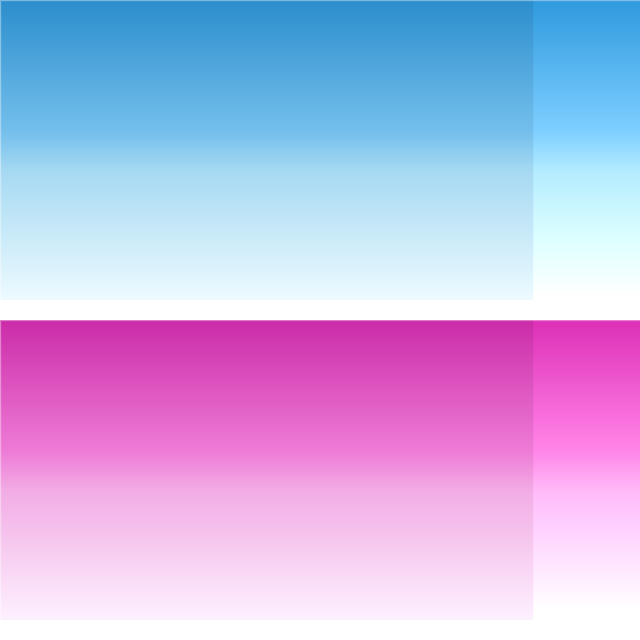
This background is drawn by a WebGL 1 fragment shader. Its source:

```glsl
precision highp float;
// Two stacked glossy gradient bars, blue over magenta, with a brighter right column.

uniform vec2 u_resolution;

const float BAR_PERIOD = 0.5;       // height of one bar plus its white gap
const float BAR_HEIGHT = 0.46875;   // gradient part of a bar
const float COLUMN_X = 0.8333;      // start of the brighter column
const float COLUMN_GAIN = 1.085;
const float RIM_WIDTH = 0.0018;     // pale line on the top and left edges
const float RIM_STRENGTH = 0.38;
const float GLOSS_START = 0.44;     // gradient stops, measured down the bar
const float GLOSS_END = 0.57;

const vec3 WHITE = vec3(1.0);
const vec3 BLUE_TOP = vec3(0.170, 0.555, 0.800);
const vec3 BLUE_MID = vec3(0.455, 0.750, 0.925);
const vec3 BLUE_PALE = vec3(0.650, 0.852, 0.950);
const vec3 BLUE_BASE = vec3(0.930, 0.982, 1.000);
const vec3 PINK_TOP = vec3(0.796, 0.170, 0.660);
const vec3 PINK_MID = vec3(0.933, 0.485, 0.842);
const vec3 PINK_PALE = vec3(0.949, 0.675, 0.898);
const vec3 PINK_BASE = vec3(0.993, 0.945, 0.996);

// Linear position of t between two stops
float ramp(float start, float end, float t) {
    return clamp((t - start) / (end - start), 0.0, 1.0);
}

// Antialiased step, one pixel wide
float edge(float position, float x, float pixel) {
    return clamp((x - position) / pixel + 0.5, 0.0, 1.0);
}

vec3 glossGradient(vec3 top, vec3 mid, vec3 pale, vec3 base, float t) {
    vec3 color = mix(top, mid, ramp(0.0, GLOSS_START, t));
    color = mix(color, pale, ramp(GLOSS_START, GLOSS_END, t));
    return mix(color, base, ramp(GLOSS_END, 1.0, t));
}

void main() {
    vec2 uv = gl_FragCoord.xy / u_resolution;
    vec2 pixel = 1.0 / u_resolution;
    float depth = mod(1.0 - uv.y, BAR_PERIOD);
    float t = depth / BAR_HEIGHT;

    // Bar gradients
    vec3 blue = glossGradient(BLUE_TOP, BLUE_MID, BLUE_PALE, BLUE_BASE, t);
    vec3 pink = glossGradient(PINK_TOP, PINK_MID, PINK_PALE, PINK_BASE, t);
    vec3 color = mix(pink, blue, step(BAR_PERIOD, uv.y));

    // Brighter right column
    float column = edge(COLUMN_X, uv.x, pixel.x);
    color = min(color * mix(1.0, COLUMN_GAIN, column), WHITE);

    // Pale rims, then the white gap below each bar
    float topRim = 1.0 - edge(RIM_WIDTH, depth, pixel.y);
    float leftRim = 1.0 - edge(RIM_WIDTH, uv.x, pixel.x);
    color = mix(color, WHITE, RIM_STRENGTH * max(topRim, leftRim));
    color = mix(color, WHITE, edge(BAR_HEIGHT, depth, pixel.y));

    gl_FragColor = vec4(color, 1.0);
}
```
